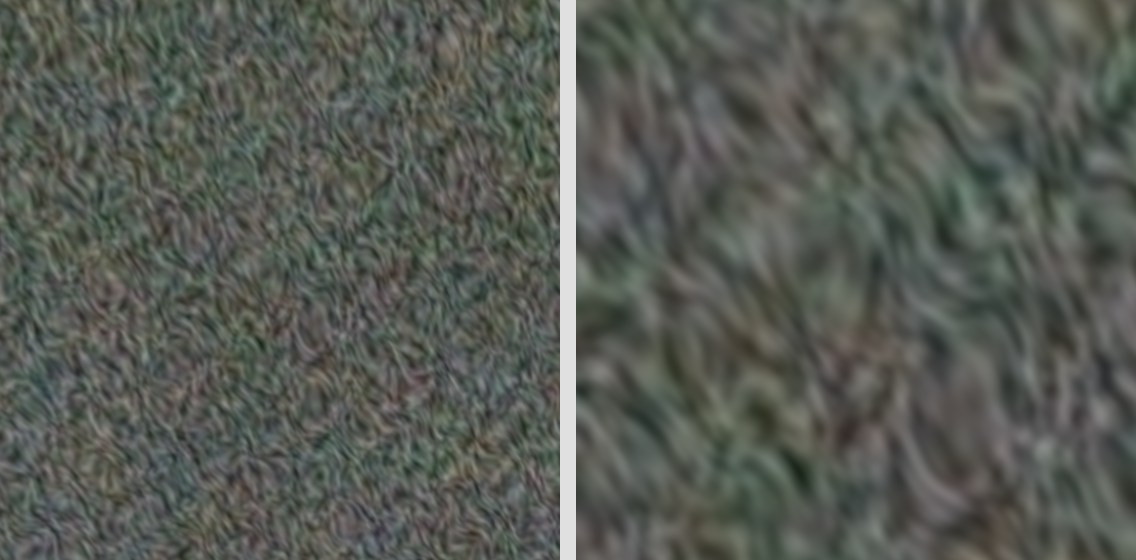
Left: the whole. Right: its middle third, enlarged.
A WebGL 1 fragment shader for this texture:

```glsl
precision highp float;

uniform vec2 u_resolution;

const vec3 BASE_COLOR = vec3(0.334, 0.349, 0.323);
const vec3 TEAL_SHIFT = vec3(-0.055, 0.012, 0.008);  // teal against brown
const vec3 BLUE_SHIFT = vec3(0.012, -0.012, 0.045);  // violet against olive
const float GRAIN_ANGLE = -0.96;                     // long axis, falls to the right
const vec2 GRAIN_FREQ = vec2(35.0, 63.0);            // along and across the grain
const vec2 FINE_FREQ = vec2(62.0, 98.0);
const float FINE_WEIGHT = 0.6;
const float CLUMP_FREQ = 17.0;
const float CLUMP_WEIGHT = 0.22;
const float CONTRAST = 0.225;
const float BEND_FREQ = 15.0;
const float BEND_AMOUNT = 0.018;
const float PATCH_FREQ = 8.0;
const float FLECK_FREQ = 27.0;
const float PERSPECTIVE = 0.13;                      // finer to the lower right
const float TAU = 6.2831853;

float hash(vec2 p) {
  vec3 q = fract(vec3(p.xyx) * 0.1031);
  q += dot(q, q.yzx + 33.33);
  return fract((q.x + q.y) * q.z);
}

vec2 gradientAt(vec2 cell) {
  float angle = TAU * hash(cell);
  return vec2(cos(angle), sin(angle));
}

float gradientNoise(vec2 p) {
  vec2 cell = floor(p);
  vec2 f = p - cell;
  vec2 w = f * f * f * (f * (f * 6.0 - 15.0) + 10.0);
  vec2 e = vec2(1.0, 0.0);
  float a = dot(gradientAt(cell), f);
  float b = dot(gradientAt(cell + e.xy), f - e.xy);
  float c = dot(gradientAt(cell + e.yx), f - e.yx);
  float d = dot(gradientAt(cell + e.xx), f - e.xx);
  return mix(mix(a, b, w.x), mix(c, d, w.x), w.y);
}

vec2 rotate(vec2 p, float angle) {
  float c = cos(angle);
  float s = sin(angle);
  return vec2(c * p.x + s * p.y, c * p.y - s * p.x);
}

// Overlapping elongated grains with softer clumps beneath
float grain(vec2 p) {
  vec2 bend = vec2(gradientNoise(p * BEND_FREQ + 211.0),
                   gradientNoise(p * BEND_FREQ + 347.0));
  vec2 q = p + bend * BEND_AMOUNT;
  float coarse = gradientNoise(rotate(q, GRAIN_ANGLE) * GRAIN_FREQ + 130.0);
  float fine = gradientNoise(rotate(q, GRAIN_ANGLE + 0.25) * FINE_FREQ + 419.0);
  float clump = gradientNoise(p * CLUMP_FREQ + 73.0);
  return coarse + FINE_WEIGHT * fine + CLUMP_WEIGHT * clump;
}

// Broad patches mixed with small colour flecks
float tint(vec2 p, float seed) {
  float broad = gradientNoise(p * PATCH_FREQ + seed);
  float fleck = gradientNoise(rotate(p, GRAIN_ANGLE) * FLECK_FREQ + seed + 57.0);
  return broad + 0.8 * fleck;
}

void main() {
  vec2 uv = gl_FragCoord.xy / u_resolution;
  vec2 p = uv + PERSPECTIVE * vec2(uv.x * uv.x, -uv.y * uv.y);

  float light = CONTRAST * grain(p);
  light += 0.03 * gradientNoise(uv * 3.0 + 91.0);

  vec3 color = BASE_COLOR + light;
  color += TEAL_SHIFT * tint(uv, 157.0);
  color += BLUE_SHIFT * (tint(uv, 283.0) + 0.4 * (0.5 - uv.y));
  gl_FragColor = vec4(clamp(color, 0.0, 1.0), 1.0);
}
```
